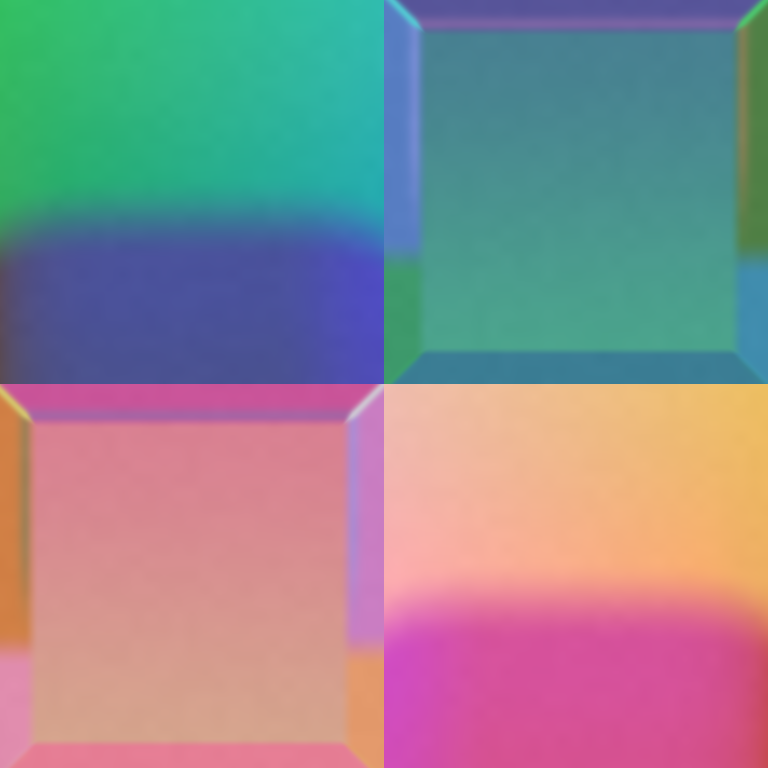
Give the GLSL for this background, as a three.js fragment shader.

```glsl
// Four soft colour tiles: two hazy horizons on one diagonal, two bevelled panels
// on the other. Each kind is drawn once; the lower row mirrors it across and
// inverts its red channel, turning cool tones warm.
varying vec2 vUv;

float hash(vec2 p) {
  return fract(sin(dot(p, vec2(127.1, 311.7))) * 43758.5453);
}

float noise(vec2 p) {
  vec2 i = floor(p), f = fract(p);
  f = f * f * (3.0 - 2.0 * f);
  return mix(mix(hash(i), hash(i + vec2(1.0, 0.0)), f.x),
             mix(hash(i + vec2(0.0, 1.0)), hash(i + 1.0), f.x), f.y);
}

float bell(float x, float width) {
  return exp(-x * x / (width * width));
}

// Bright upper field fading into a dark lower one, with tinted sides.
vec3 horizonTile(vec2 q) {
  vec3 upper = mix(vec3(0.20, 0.73, 0.38), vec3(0.19, 0.72, 0.69), q.x);
  upper += vec3(0.0, 0.14, 0.0) * (q.y - 0.85);
  upper.r -= 0.05 * (1.0 - smoothstep(0.4, 0.9, q.y)) * smoothstep(0.0, 0.2, q.x);

  vec3 lower = vec3(0.29, 0.32, 0.61);
  lower += vec3(0.06, -0.03, -0.25) * exp(-q.x / 0.08);
  lower += vec3(0.02, -0.02, 0.15) * smoothstep(0.7, 1.0, q.x);
  lower.b -= 0.04 * (1.0 - smoothstep(0.0, 0.25, q.y));

  float level = 0.435 - 0.06 * pow(abs(2.0 * q.x - 1.0), 5.0);
  return mix(lower, upper, smoothstep(level - 0.11, level + 0.11, q.y));
}

// Flat face inside a mitred frame with glowing ridges and upper corners.
vec3 panelTile(vec2 q) {
  float left = 0.105 - q.x, right = q.x - 0.91;
  float top = q.y - 0.915, bottom = 0.085 - q.y;
  float sideDist = max(left, right), capDist = max(top, bottom);
  float rim = max(sideDist, capDist);
  float high = smoothstep(0.28, 0.38, q.y);
  float isRight = step(0.5, q.x), isTop = step(0.5, q.y);

  vec3 face = mix(vec3(0.295, 0.65, 0.55), vec3(0.28, 0.50, 0.57),
                  smoothstep(-0.05, 1.0, q.y));

  // Side strips change hue below the horizon.
  vec3 leftStrip = mix(vec3(0.24, 0.60, 0.42), vec3(0.34, 0.49, 0.76), high);
  vec3 rightStrip = mix(vec3(0.25, 0.55, 0.68), vec3(0.31, 0.50, 0.27), high);
  vec3 side = mix(leftStrip, rightStrip, isRight);
  vec3 sideRidge = mix(vec3(0.45, 0.54, 0.82), vec3(0.50, 0.50, 0.33), isRight);
  float ridge = bell(rim - 0.022, 0.02);
  side = mix(side, sideRidge, ridge * smoothstep(0.32, 0.65, q.y));

  vec3 cap = mix(vec3(0.23, 0.49, 0.58), vec3(0.34, 0.33, 0.60), isTop);
  cap = mix(cap, vec3(0.47, 0.39, 0.64), ridge * isTop);

  float mitre = smoothstep(-0.012, 0.012, capDist - sideDist);
  vec3 frame = mix(side, cap, mitre);
  float softEdge = smoothstep(-0.012, 0.028, sideDist);
  float crispEdge = smoothstep(-0.012, mix(0.012, 0.02, isTop), capDist);
  vec3 col = mix(face, frame, max(softEdge, crispEdge));

  // Diagonal highlights along the top mitres, faint seams along the lower ones.
  float seam = bell(capDist - sideDist, 0.016) * smoothstep(-0.005, 0.025, min(capDist, sideDist));
  vec3 glint = mix(vec3(0.32, 0.80, 0.83), vec3(0.29, 0.79, 0.42), isRight);
  col = mix(col, glint, 0.9 * seam * isTop);
  return col + vec3(0.0, 0.03, 0.0) * seam * (1.0 - isTop);
}

void main() {
  vec2 p = vUv * 2.0;
  vec2 cell = min(floor(p), 1.0);
  vec2 q = p - cell;
  float warm = 1.0 - cell.y;
  q.x = mix(q.x, 1.0 - q.x, warm);

  bool isPanel = cell.x == cell.y;
  vec3 col = isPanel ? panelTile(q + vec2(0.0, 0.02 * warm)) : horizonTile(q);
  col.r = mix(col.r, 1.13 - col.r, warm);

  // Slight mottling.
  col += 0.012 * (noise(p * 28.0) - 0.5);
  gl_FragColor = vec4(col, 1.0);
}
```
